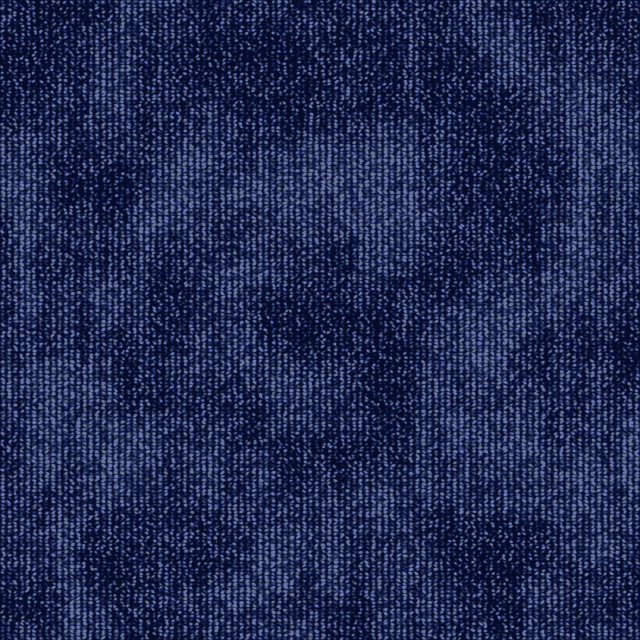
Give the GLSL for this texture, as a Shadertoy shader.

```glsl
const vec2 STITCHES = vec2(102.0, 178.0);    // ribs across, loops up each rib
const vec2 LOOP_RADIUS = vec2(0.38, 0.56);   // in stitch cells
const vec2 RIBBED_JITTER = vec2(0.14, 0.35);
const vec2 LOOSE_JITTER = vec2(0.48, 0.55);
const vec2 PATCH_SCALE = vec2(6.0, 5.0);
const vec2 STREAK_SCALE = vec2(38.0, 5.0);
const vec2 BAND_SCALE = vec2(3.0, 34.0);
const float FIBRE_SCALE = 230.0;
const float LOOP_MEAN = 0.47;
const float LOOP_CONTRAST = 3.9;
const float PATCH_CONTRAST = 0.65;
const float FIBRE_CONTRAST = 1.3;
const float TONE_SLOPE = 1.6;
const float DYE_VARIATION = 0.10;

const vec3 SHADOW = vec3(0.025, 0.04, 0.16);
const vec3 NAVY = vec3(0.05, 0.09, 0.26);
const vec3 DENIM = vec3(0.13, 0.18, 0.335);
const vec3 SLATE = vec3(0.235, 0.28, 0.445);
const vec3 HIGHLIGHT = vec3(0.41, 0.46, 0.63);

vec2 hash2(vec2 p) {
    vec3 q = fract(p.xyx * vec3(0.1031, 0.1030, 0.0973));
    q += dot(q, q.yzx + 33.33);
    return fract((q.xx + q.yz) * q.zy);
}

float cornerGradient(vec2 cell, vec2 offset) {
    float angle = 6.2832 * hash2(cell).x;
    return dot(vec2(cos(angle), sin(angle)), offset);
}

float gradientNoise(vec2 p) {
    vec2 i = floor(p), f = p - i;
    vec2 u = f * f * f * (f * (f * 6.0 - 15.0) + 10.0);
    vec2 e = vec2(1.0, 0.0);
    float low = mix(cornerGradient(i, f), cornerGradient(i + e, f - e), u.x);
    float high = mix(cornerGradient(i + e.yx, f - e.yx), cornerGradient(i + 1.0, f - 1.0), u.x);
    return mix(low, high, u.y);
}

// Worn patches: about -1 where the pile is loose and dark, 1 where ribs stand out
float ribStrength(vec2 p) {
    float n = gradientNoise(p * PATCH_SCALE + 17.0);
    n += 0.6 * gradientNoise(p * PATCH_SCALE * 2.3 + 51.0);
    n += 0.55 * gradientNoise(p * STREAK_SCALE + 83.0);
    n += 0.3 * gradientNoise(p * BAND_SCALE + 29.0);
    return clamp(n * 1.9, -1.0, 1.0);
}

// Highest of the yarn loops near a point
float loopHeight(vec2 p, float ribs) {
    vec2 grid = p * STITCHES;
    vec2 home = floor(grid);
    vec2 jitter = mix(LOOSE_JITTER, RIBBED_JITTER, smoothstep(-0.8, 0.5, ribs));
    float height = 0.0;
    for (int y = -1; y <= 1; y++) {
        for (int x = -1; x <= 1; x++) {
            vec2 cell = home + vec2(x, y);
            vec2 shift = (hash2(cell + 7.0) - 0.5) * jitter;
            vec2 d = grid - cell - 0.5 - shift;
            vec2 trait = hash2(cell + 131.0);
            d.y += (trait.y - 0.5) * 1.6 * d.x;
            d /= LOOP_RADIUS;
            height = max(height, (0.5 + 0.75 * trait.x) * exp(-dot(d, d)));
        }
    }
    return height;
}

// Colour ramp, stops placed at the middle of each colour's share
vec3 yarnColour(float t) {
    vec3 c = mix(SHADOW, NAVY, smoothstep(0.07, 0.30, t));
    c = mix(c, DENIM, smoothstep(0.30, 0.53, t));
    c = mix(c, SLATE, smoothstep(0.55, 0.78, t));
    return mix(c, HIGHLIGHT, smoothstep(0.80, 0.96, t));
}

void mainImage(out vec4 fragColor, in vec2 fragCoord) {
    vec2 p = fragCoord / iResolution.y;

    float ribs = ribStrength(p);
    float fibre = gradientNoise(p * FIBRE_SCALE + 5.0);
    float tone = (loopHeight(p, ribs) - LOOP_MEAN) * LOOP_CONTRAST
               + ribs * PATCH_CONTRAST + fibre * FIBRE_CONTRAST;

    // Even out the tones so that the ramp keeps its shares
    vec3 colour = yarnColour(1.0 / (1.0 + exp(-TONE_SLOPE * tone)));

    // Slight dye differences between threads
    float dye = gradientNoise(p * STITCHES * 0.7 + 211.0);
    colour.b *= 1.0 + DYE_VARIATION * 2.0 * dye;

    fragColor = vec4(colour, 1.0);
}
```
